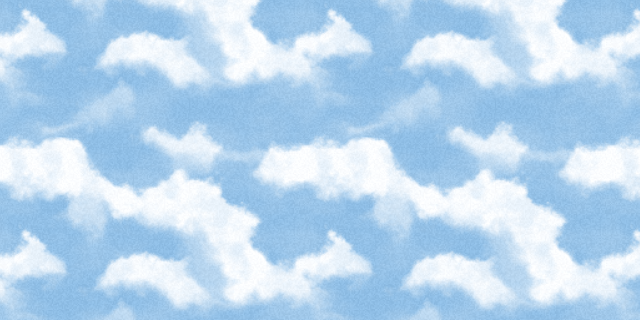
This texture is drawn by a WebGL 1 fragment shader. Its source:

```glsl
precision highp float;
uniform vec2 u_resolution;

const float CANVAS_HEIGHT = 3.84;      // sky units per canvas height
const vec2 TILE = vec2(3.67, 2.65);    // one repeat, in sky units
const vec3 SKY = vec3(0.56, 0.745, 0.9);
const vec3 CLOUD = vec3(0.985, 0.992, 1.0);

float hash(vec2 cell, float seed) {
  vec3 h = fract(cell.xyx * vec3(0.1031, 0.103, 0.0973) + seed * 0.137);
  h += dot(h, h.yzx + 33.33);
  return fract((h.x + h.y) * h.z);
}

// Value noise that wraps after the given number of cells
float tileNoise(vec2 uv, vec2 cells, float seed) {
  vec2 g = uv * cells;
  vec2 c = floor(g);
  vec2 f = fract(g);
  f = f * f * (3.0 - 2.0 * f);
  vec2 lo = mod(c, cells);
  vec2 hi = mod(c + 1.0, cells);
  float top = mix(hash(lo, seed), hash(vec2(hi.x, lo.y), seed), f.x);
  float bottom = mix(hash(vec2(lo.x, hi.y), seed), hash(hi, seed), f.x);
  return mix(top, bottom, f.y);
}

float fbm(vec2 uv, vec2 cells, float seed) {
  float sum = 0.0;
  float amplitude = 0.5;
  for (int i = 0; i < 5; i++) {
    sum += amplitude * tileNoise(uv, cells, seed + float(i));
    cells *= 2.0;
    amplitude *= 0.53;
  }
  return sum;
}

// Tapered cloud bank between two ends, with a softer underside
float bank(vec2 p, vec4 ends, vec2 radii, float weight) {
  vec2 middle = 0.5 * (ends.xy + ends.zw);
  vec2 halfAxis = 0.5 * (ends.zw - ends.xy);
  vec2 d = mod(p - middle + 0.5 * TILE, TILE) - 0.5 * TILE;
  float t = clamp(dot(d, halfAxis) / dot(halfAxis, halfAxis), -1.0, 1.0);
  vec2 away = d - halfAxis * t;
  float radius = mix(radii.x, radii.y, 0.5 + 0.5 * t);
  float soft = mix(0.07, 0.15, smoothstep(-0.15, 0.2, away.y));
  return weight * (1.0 - smoothstep(-soft, soft, length(away) - radius));
}

float cloudCover(vec2 p) {
  float gap = 1.0;
  // Long descending bank
  gap *= 1.0 - bank(p, vec4(-0.25, 1.98, 0.75, 2.02), vec2(0.27, 0.25), 0.96);
  gap *= 1.0 - bank(p, vec4(0.75, 2.05, 1.45, 2.42), vec2(0.27, 0.22), 0.9);
  gap *= 1.0 - bank(p, vec4(1.45, 2.45, 2.45, 2.42), vec2(0.19, 0.31), 0.92);
  gap *= 1.0 - bank(p, vec4(2.55, 2.5, 3.0, 3.2), vec2(0.28, 0.26), 0.92);
  gap *= 1.0 - bank(p, vec4(3.1, 3.35, 3.55, 3.42), vec2(0.28, 0.18), 0.85);
  gap *= 1.0 - bank(p, vec4(1.0, 2.58, 1.08, 2.68), vec2(0.15, 0.12), 0.6);
  // Rounded neighbours
  gap *= 1.0 - bank(p, vec4(3.62, 3.22, 4.0, 3.08), vec2(0.14, 0.21), 0.9);
  gap *= 1.0 - bank(p, vec4(4.0, 3.12, 4.3, 3.2), vec2(0.19, 0.11), 0.7);
  gap *= 1.0 - bank(p, vec4(1.36, 3.28, 2.12, 3.36), vec2(0.21, 0.25), 0.9);
  gap *= 1.0 - bank(p, vec4(1.8, 1.65, 2.42, 1.77), vec2(0.14, 0.17), 0.8);
  // Thin wisps and haze
  gap *= 1.0 - bank(p, vec4(2.1, 3.5, 2.9, 3.66), vec2(0.14, 0.07), 0.4);
  gap *= 1.0 - bank(p, vec4(2.5, 1.8, 3.15, 1.87), vec2(0.06, 0.03), 0.5);
  gap *= 1.0 - bank(p, vec4(1.18, 1.32, 1.45, 1.23), vec2(0.12, 0.14), 0.42);
  gap *= 1.0 - bank(p, vec4(0.6, 1.54, 1.1, 1.44), vec2(0.1, 0.05), 0.4);
  gap *= 1.0 - bank(p, vec4(0.2, 1.2, 0.45, 1.2), vec2(0.07, 0.07), 0.25);
  gap *= 1.0 - bank(p, vec4(2.4, 2.9, 2.6, 3.4), vec2(0.24, 0.18), 0.35);
  gap *= 1.0 - bank(p, vec4(0.0, 3.55, 0.08, 3.65), vec2(0.1, 0.1), 0.4);
  gap *= 1.0 - bank(p, vec4(2.1, 1.95, 2.0, 2.2), vec2(0.12, 0.12), 0.35);
  return 1.0 - gap;
}

void main() {
  // Sky coordinates run downward from the upper left
  vec2 p = vec2(gl_FragCoord.x, u_resolution.y - gl_FragCoord.y);
  p *= CANVAS_HEIGHT / u_resolution.y;
  vec2 uv = p / TILE;

  // Billowing outlines
  vec2 warp = vec2(fbm(uv, vec2(12.0, 9.0), 1.0), fbm(uv, vec2(12.0, 9.0), 11.0)) - 0.5;
  float cover = cloudCover(p + 0.5 * warp);

  // Mottled body and faint sky haze
  float mottle = fbm(uv, vec2(18.0, 14.0), 23.0);
  cover *= mix(0.84, 1.08, smoothstep(0.25, 0.7, mottle));
  float haze = 0.16 * smoothstep(0.35, 0.75, fbm(uv, vec2(5.0, 6.0), 37.0));
  vec3 color = mix(SKY, CLOUD, clamp(max(cover, haze + 0.84 * cover), 0.0, 1.0));

  // Paper grain
  float grain = tileNoise(uv, vec2(245.0, 177.0), 51.0) - 0.5;
  color += grain * mix(0.06, 0.035, clamp(cover, 0.0, 1.0));
  gl_FragColor = vec4(clamp(color, 0.0, 1.0), 1.0);
}
```
